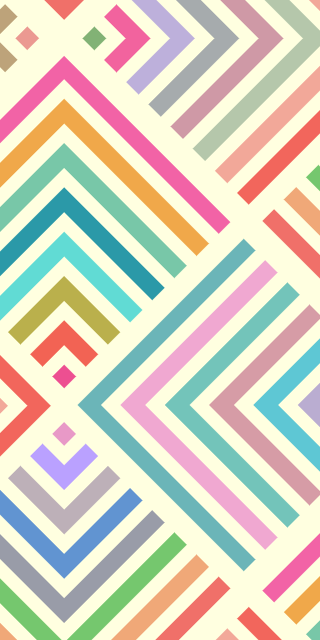
A Shadertoy shader for this pattern:

```glsl
// Lengths are in canvas widths
const vec3 CREAM = vec3(1.0, 1.0, 0.88);
const float HALF_DIAGONAL = 0.5195;
const float BAND_SPACING = 0.1385;
const float BAND_HALF_WIDTH = 0.0388;
const float FIRST_BAND = 0.0352;
const int BANDS = 8;

// Centre of one diamond in each family, and the step to its neighbours
const vec2 UP_CENTRE = vec2(0.2005, 1.306);
const vec2 UP_STEP = vec2(1.139, 1.152);
const vec2 DOWN_CENTRE = vec2(0.2005, 0.1615);
const vec2 DOWN_STEP = vec2(1.139, 1.148);
const vec2 LEFT_CENTRE = vec2(0.7617, 0.7344);
const vec2 LEFT_STEP = vec2(1.159, 1.146);
const vec2 RIGHT_CENTRE = vec2(0.7773, 1.88);
const vec2 RIGHT_STEP = vec2(1.138, 1.148);

// Band colours, from the small square out to the largest chevron
const vec3 UP_COLOURS[BANDS] = vec3[BANDS](
    vec3(0.93, 0.31, 0.57), vec3(0.95, 0.39, 0.33),
    vec3(0.73, 0.69, 0.30), vec3(0.38, 0.86, 0.83),
    vec3(0.17, 0.60, 0.66), vec3(0.47, 0.78, 0.66),
    vec3(0.94, 0.66, 0.29), vec3(0.95, 0.39, 0.65));
const vec3 DOWN_COLOURS[BANDS] = vec3[BANDS](
    vec3(0.91, 0.60, 0.78), vec3(0.73, 0.63, 1.00),
    vec3(0.74, 0.69, 0.72), vec3(0.38, 0.58, 0.82),
    vec3(0.60, 0.61, 0.66), vec3(0.46, 0.78, 0.43),
    vec3(0.94, 0.66, 0.47), vec3(0.94, 0.44, 0.41));
const vec3 LEFT_COLOURS[BANDS] = vec3[BANDS](
    vec3(0.92, 0.60, 0.57), vec3(0.74, 0.64, 0.48),
    vec3(0.73, 0.68, 0.82), vec3(0.37, 0.78, 0.83),
    vec3(0.84, 0.61, 0.65), vec3(0.45, 0.77, 0.73),
    vec3(0.94, 0.66, 0.82), vec3(0.42, 0.71, 0.72));
const vec3 RIGHT_COLOURS[BANDS] = vec3[BANDS](
    vec3(0.51, 0.70, 0.46), vec3(0.95, 0.39, 0.62),
    vec3(0.74, 0.69, 0.86), vec3(0.65, 0.67, 0.68),
    vec3(0.81, 0.60, 0.65), vec3(0.71, 0.78, 0.67),
    vec3(0.95, 0.66, 0.60), vec3(0.95, 0.40, 0.36));

// Offset from the nearest centre on a checkerboard lattice
vec2 nearestOffset(vec2 pos, vec2 centre, vec2 stride) {
    vec2 cell = (pos - centre) / stride;
    vec2 diagonal = 0.5 * vec2(cell.x + cell.y, cell.x - cell.y);
    diagonal -= floor(diagonal + 0.5);
    return vec2(diagonal.x + diagonal.y, diagonal.x - diagonal.y) * stride;
}

// Blend in one family of nested chevrons pointing along 'heading'
void drawChevrons(inout vec3 colour, vec2 pos, vec2 centre, vec2 stride,
                  vec2 heading, vec3 palette[BANDS], float pixel) {
    vec2 offset = nearestOffset(pos, centre, stride);
    float along = dot(offset, heading) + HALF_DIAGONAL;
    float across = dot(offset, vec2(heading.y, -heading.x));
    float outer = along + abs(across);
    float inner = along - abs(across);

    // Distance to the closest band, clipped to the diamond
    float band = floor((outer - FIRST_BAND) / BAND_SPACING + 0.5);
    band = clamp(band, 0.0, float(BANDS - 1));
    float dist = abs(outer - FIRST_BAND - band * BAND_SPACING) - BAND_HALF_WIDTH;
    dist = max(dist, max(-inner, outer - 2.0 * HALF_DIAGONAL));
    float coverage = clamp(0.5 - dist * inversesqrt(2.0) / pixel, 0.0, 1.0);
    colour = mix(colour, palette[int(band)], coverage);
}

void mainImage(out vec4 fragColor, in vec2 fragCoord) {
    float pixel = 1.0 / iResolution.x;
    vec2 pos = fragCoord * pixel;
    vec3 colour = CREAM;

    drawChevrons(colour, pos, UP_CENTRE, UP_STEP, vec2(0.0, 1.0), UP_COLOURS, pixel);
    drawChevrons(colour, pos, DOWN_CENTRE, DOWN_STEP, vec2(0.0, -1.0), DOWN_COLOURS, pixel);
    drawChevrons(colour, pos, LEFT_CENTRE, LEFT_STEP, vec2(-1.0, 0.0), LEFT_COLOURS, pixel);
    drawChevrons(colour, pos, RIGHT_CENTRE, RIGHT_STEP, vec2(1.0, 0.0), RIGHT_COLOURS, pixel);

    fragColor = vec4(colour, 1.0);
}
```
